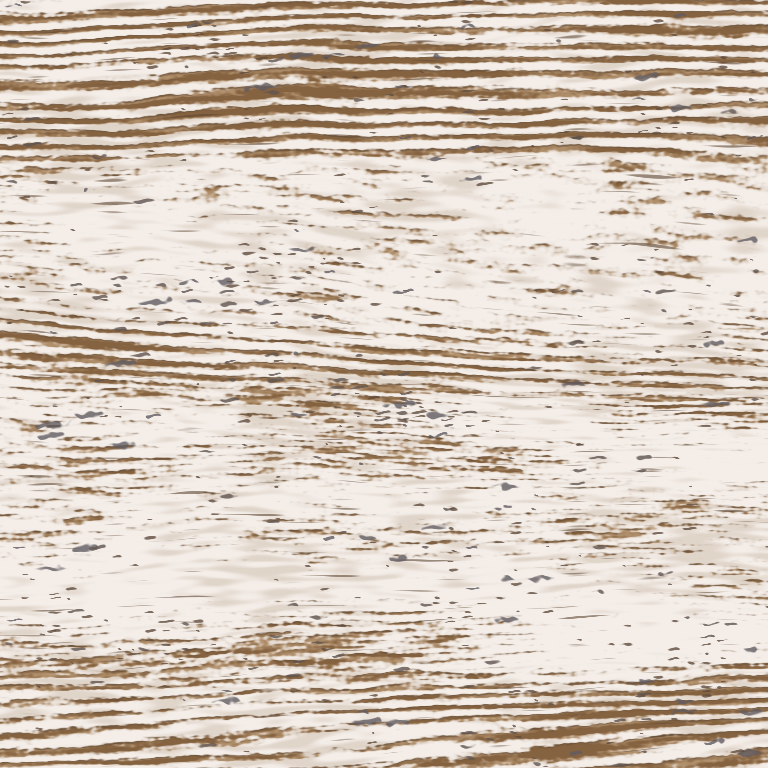
Give the GLSL for this texture, as a WebGL 2 fragment shader.

```glsl
#version 300 es
precision highp float;

uniform vec2 u_resolution;
out vec4 fragColor;

const vec3 PAINT = vec3(0.955, 0.93, 0.91);
const vec3 THIN_PAINT = vec3(0.86, 0.81, 0.76);
const vec3 TAN_WOOD = vec3(0.69, 0.56, 0.42);
const vec3 BROWN_WOOD = vec3(0.52, 0.385, 0.25);
const vec3 SHADOW = vec3(0.37, 0.28, 0.20);
const vec3 CHIP = vec3(0.38, 0.36, 0.38);
const float RING_COUNT = 52.0;     // growth rings over the canvas height
const float RING_DEPTH = 0.50;     // how strongly rings break the paint
const float OPEN_COVER = 0.36;     // paint thickness away from the rings
const float RING_COVER = 0.05;     // paint thickness over the rings
const float RELIEF_STEP = 0.0026;  // height offset used for the edge shading
const float TAU = 6.2831853;

float hash(vec2 p) {
    vec3 q = fract(p.xyx * vec3(0.1031, 0.1030, 0.0973));
    q += dot(q, q.yzx + 33.33);
    return fract((q.x + q.y) * q.z);
}

float cornerSlope(vec2 cell, vec2 offset) {
    float angle = TAU * hash(cell);
    return dot(vec2(cos(angle), sin(angle)), offset);
}

float gradientNoise(vec2 p) {
    vec2 i = floor(p), f = p - i;
    vec2 w = f * f * f * (f * (f * 6.0 - 15.0) + 10.0);
    vec2 e = vec2(1.0, 0.0);
    float low = mix(cornerSlope(i, f), cornerSlope(i + e.xy, f - e.xy), w.x);
    float high = mix(cornerSlope(i + e.yx, f - e.yx), cornerSlope(i + e.xx, f - e.xx), w.x);
    return mix(low, high, w.y);
}

float bump(float x, float center, float width) {
    float d = (x - center) / width;
    return exp(-d * d);
}

// Straightens the board: the rings tilt differently in each part
vec2 followGrain(vec2 uv) {
    float tilt = -0.02 + 0.09 * bump(uv.y, 0.58, 0.16) - 0.03 * bump(uv.y, 0.05, 0.15);
    float sway = 0.014 * gradientNoise(uv * vec2(2.2, 4.0) + 7.0)
               + 0.004 * gradientNoise(uv * vec2(9.0, 16.0) + 31.0);
    return vec2(uv.x, uv.y + tilt * uv.x + sway);
}

// How much of the board shows raised rings
float ringZone(vec2 g) {
    float zone = smoothstep(0.76, 0.82, g.y)
               + bump(g.y, 0.565, 0.055) * (1.0 - 0.3 * g.x)
               + 0.9 * (1.0 - smoothstep(0.02, 0.17, g.y));
    return clamp(zone, 0.0, 1.0);
}

// Positive where the paint has worn through
float paintWear(vec2 uv) {
    vec2 g = followGrain(uv);
    float zone = ringZone(g);
    float phase = RING_COUNT * g.y + 1.1 * gradientNoise(g * vec2(1.6, 17.0) + 3.0);
    float ring = sin(TAU * phase);
    float streak = gradientNoise(g * vec2(13.0, 125.0));
    float fiber = gradientNoise(g * vec2(38.0, 210.0) + 50.0);
    float grit = gradientNoise(uv * vec2(120.0, 190.0) + 11.0);
    float patchy = gradientNoise(g * vec2(3.2, 11.0) + 19.0);
    return mix(-OPEN_COVER, -RING_COVER, zone) + zone * RING_DEPTH * ring
         + mix(0.75, 0.4, zone) * streak + 0.4 * fiber + 0.3 * grit + 0.75 * patchy;
}

// Scattered flat chips, denser in the smooth middle
float chipMask(vec2 uv, vec2 grid, float seed) {
    vec2 p = uv * grid + 0.5 * gradientNoise(uv * vec2(70.0, 90.0) + seed);
    vec2 cell = floor(p);
    vec2 at = (cell + 0.5) / grid;
    float cluster = smoothstep(0.05, 0.4, gradientNoise(at * vec2(4.0, 9.0) + seed));
    float chance = 0.015 + 0.12 * cluster + 0.14 * bump(at.y, 0.46, 0.02) * bump(at.x, 0.5, 0.2);
    float present = step(hash(cell + seed), chance);
    vec2 size = mix(vec2(0.14, 0.14), vec2(0.42, 0.34), hash(cell + seed + 5.0));
    return present * (1.0 - smoothstep(0.6, 1.15, length((p - cell - 0.5) / size)));
}

void main() {
    vec2 uv = gl_FragCoord.xy / u_resolution;
    vec2 g = followGrain(uv);
    float wear = paintWear(uv);
    float slope = wear - paintWear(uv + vec2(0.0, RELIEF_STEP));

    // Paint, thinned along the fibers and in broad stains
    float thin = gradientNoise(g * vec2(16.0, 95.0) + 70.0)
               + 0.7 * gradientNoise(uv * vec2(4.0, 9.0) + 43.0);
    vec3 color = mix(PAINT, THIN_PAINT, 0.8 * smoothstep(0.0, 0.55, thin));
    color = mix(color, THIN_PAINT, 0.65 * smoothstep(-0.28, 0.0, wear));

    // Bare wood with darker cores
    float tone = gradientNoise(g * vec2(9.0, 150.0) + 90.0);
    vec3 wood = mix(TAN_WOOD, BROWN_WOOD, smoothstep(0.0, 0.5, wear + 0.6 * tone));
    float bare = smoothstep(-0.08, 0.17, wear);
    color = mix(color, wood, bare);

    // Paint edges cast shade on one side and catch light on the other
    float edge = bump(wear, 0.12, 0.18);
    color = mix(color, SHADOW, 0.65 * edge * smoothstep(0.05, 0.40, slope));
    color = mix(color, PAINT, 0.45 * edge * smoothstep(0.08, 0.40, -slope));

    // Hairline cracks and chips
    float crack = smoothstep(0.40, 0.55, gradientNoise(g * vec2(10.0, 190.0) + 130.0));
    color = mix(color, SHADOW, 0.6 * crack);
    for (int i = 0; i < 3; i++) {
        float layer = float(i);
        float chip = chipMask(uv, vec2(22.0, 75.0) * (1.0 + 0.6 * layer), 17.0 * layer + 2.0);
        color = mix(color, mix(CHIP, SHADOW, 0.4 * layer), 0.8 * chip);
    }
    fragColor = vec4(color, 1.0);
}
```
